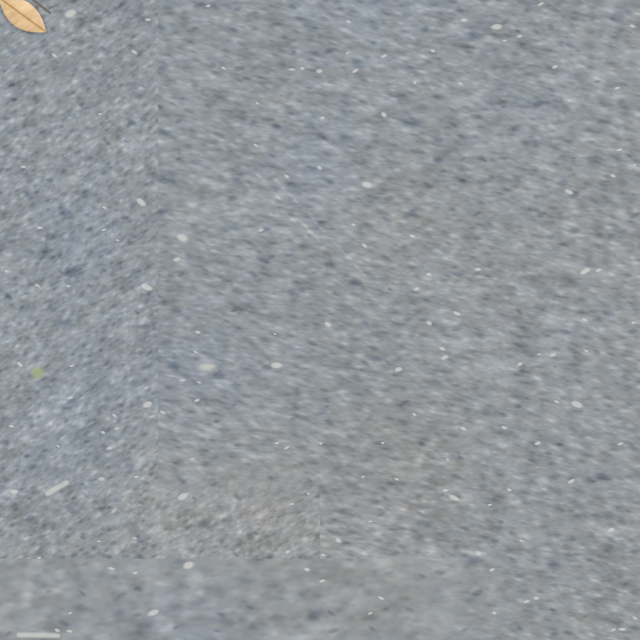
This texture is drawn by a WebGL 2 fragment shader. Its source:

```glsl
#version 300 es
precision highp float;
// Worn grey asphalt: streaky grain in patches, pale chips, dark stones, a scratch and a dry leaf.
uniform vec2 u_resolution;
out vec4 fragColor;

vec3 hash3(vec2 cell) {
  vec3 h = fract(cell.xyx * vec3(0.1031, 0.1030, 0.0973));
  h += dot(h, h.yxz + 33.33);
  return fract((h.xxy + h.yzz) * h.zyx);
}

vec2 turn(vec2 p, float angle) {
  float c = cos(angle), s = sin(angle);
  return vec2(c * p.x + s * p.y, c * p.y - s * p.x);
}

// Cellular grain: one soft light or dark spot per cell, summed over neighbours
float grains(vec2 p) {
  vec2 cell = floor(p);
  float sum = 0.0;
  for (int y = -1; y <= 1; y++) {
    for (int x = -1; x <= 1; x++) {
      vec2 id = cell + vec2(x, y);
      vec3 rnd = hash3(id + 300.0);
      vec2 d = p - id - rnd.xy;
      sum += (2.0 * rnd.z - 1.0) * exp(-5.0 * dot(d, d));
    }
  }
  return sum;
}

// Three sizes of grain stretched along one direction
float surface(vec2 p, float angle, vec2 density) {
  vec2 q = turn(p, angle) * density;
  return 0.085 * grains(q) + 0.055 * grains(q * 0.47 + 17.0) + 0.045 * grains(q * 1.8 + 53.0);
}

// Sparse elliptical flecks, at most one per grid cell
float flecks(vec2 p, float cells, float chance, float size, float softness) {
  vec2 id = floor(p * cells);
  vec3 place = hash3(id + cells * 7.0);
  vec3 form = hash3(id + cells * 13.0 + 91.0);
  vec2 d = (p * cells - id - 0.25 - 0.5 * place.xy) / cells;
  d = turn(d, form.x * 1.2 - 0.7) / (size * mix(0.5, 1.0, form.y));
  float r = length(d * vec2(1.0, 1.5 + form.z));
  return step(place.z, chance) * (1.0 - smoothstep(1.0 - softness, 1.0 + softness, r));
}

float segment(vec2 p, vec2 a, vec2 b) {
  vec2 d = b - a;
  return length(p - a - d * clamp(dot(p - a, d) / dot(d, d), 0.0, 1.0));
}

float stroke(float dist, float halfWidth) {
  return 1.0 - smoothstep(halfWidth * 0.4, halfWidth * 1.5, dist);
}

void main() {
  vec2 p = gl_FragCoord.xy / u_resolution;
  float px = 1.0 / u_resolution.y;

  // Patches: fine at the left, soft along the bottom, streaked elsewhere
  float left = 1.0 - smoothstep(0.247 - px, 0.247 + px, p.x);
  float corner = (1.0 - smoothstep(0.5 - px, 0.5 + px, p.x)) * (1.0 - smoothstep(0.19, 0.29, p.y));
  float bottom = (1.0 - smoothstep(0.127 - px, 0.127 + px, p.y)) * (1.0 - smoothstep(0.5, 0.95, p.x));
  float grain = surface(p, -0.2, vec2(62.0, 150.0));
  float fine = 1.1 * surface(p + 0.37, 0.5, vec2(90.0, 155.0));
  float soft = 0.85 * surface(p + 0.71, 0.05, vec2(46.0, 82.0));
  grain = mix(grain, fine, max(left, corner));
  grain = mix(grain, soft, bottom);

  // Base tone with broad mottling and a faint drift of hue
  float mottle = grains(p * vec2(7.0, 9.0)) + 0.7 * grains(p * 19.0 + 5.0);
  float hue = grains(p * 5.0 + 41.0) + 0.7 * grains(p * vec2(45.0, 70.0) + 23.0) + 0.5 * (p.x - p.y);
  vec3 color = vec3(0.576, 0.596, 0.612) + grain + 0.015 * mottle;
  color += hue * vec3(0.012, 0.001, -0.013);

  // Dark bluish stones and pale chips
  float stones = max(flecks(p, 13.0, 0.3, 0.014, 0.6), flecks(p, 34.0, 0.2, 0.008, 0.6));
  color -= stones * vec3(0.085, 0.075, 0.055);
  float chips = max(flecks(p, 15.0, 0.11, 0.009, 0.4), flecks(p, 41.0, 0.07, 0.005, 0.5));
  color = mix(color, vec3(0.82, 0.82, 0.80), 0.8 * chips);

  // Paired scratch, broken up by the grain
  float scratch = stroke(segment(p, vec2(0.40, 0.73), vec2(0.52, 0.60)), 0.0025)
                + stroke(segment(p, vec2(0.43, 0.72), vec2(0.57, 0.57)), 0.0025);
  color += scratch * clamp(0.035 + grain * 0.5, 0.0, 0.06);

  // Large chip and straws
  float chip = length((p - vec2(0.322, 0.427)) * vec2(1.0, 1.8)) + grain * 0.08;
  float pale = stroke(chip, 0.013);
  pale = max(pale, stroke(segment(p, vec2(0.074, 0.229), vec2(0.104, 0.246)), 0.004));
  pale = max(pale, stroke(segment(p, vec2(0.030, 0.008), vec2(0.090, 0.007)), 0.004));
  color = mix(color, vec3(0.80, 0.80, 0.78), 0.8 * pale);
  float moss = stroke(length(p - vec2(0.059, 0.418)), 0.009);
  color = mix(color, vec3(0.64, 0.69, 0.50), 0.8 * moss);

  // Leaf with stem, shadow and midrib
  vec2 leaf = turn(p - vec2(0.035, 0.977), -0.63);
  float along = leaf.x / 0.046;
  float edge = abs(leaf.y) - 0.021 * (1.0 - along * along);
  float shadow = 1.0 - smoothstep(0.0, 0.007, edge);
  float body = 1.0 - smoothstep(-px, px, edge);
  color -= 0.12 * shadow;
  color = mix(color, vec3(0.46, 0.43, 0.40), stroke(segment(p, vec2(0.052, 1.0), vec2(0.078, 0.98)), 0.002));
  vec3 leafColor = vec3(0.88, 0.75, 0.58) + 0.5 * grain + leaf.y * 2.5;
  leafColor -= stroke(abs(leaf.y), 0.0018) * vec3(0.12, 0.15, 0.16);
  color = mix(color, leafColor, body);

  fragColor = vec4(clamp(color, 0.0, 1.0), 1.0);
}
```
